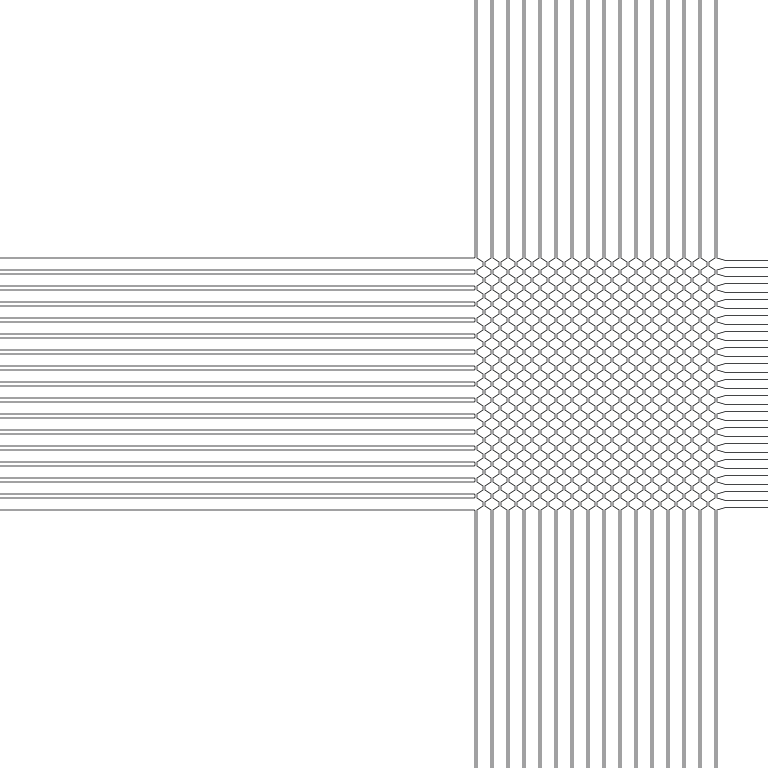
Reproduce this pattern procedurally as a WebGL 2 fragment shader.

```glsl
#version 300 es
precision highp float;
// Thin wires: paired vertical bars meet a band of horizontal lines, and where
// they cross they open into a honeycomb mesh. Space is folded around the mesh
// nodes, so a few segments describe every wire; the canvas is 768 units wide.

uniform vec2 u_resolution;
out vec4 fragColor;

float segment(vec2 p, vec2 a, vec2 b) {
    vec2 pa = p - a, ba = b - a;
    return length(pa - ba * clamp(dot(pa, ba) / dot(ba, ba), 0.0, 1.0));
}

// Short upright at a node, shared by all three kinds of wire
float upright(vec2 q) {
    return segment(q, vec2(1.0, -2.0), vec2(1.0, 2.0));
}

// Mesh wire running from one node to the diagonal neighbour
float meshWire(vec2 q) {
    float d = min(upright(q), segment(q, vec2(1.0, 2.0), vec2(7.0, 6.0)));
    return min(d, segment(q, vec2(7.0, 6.0), vec2(7.0, 10.0)));
}

// Narrow loop that leaves the mesh on the left
float leftWire(vec2 q) {
    float d = segment(q, vec2(1.0, -1.2), vec2(1.0, 1.2));
    d = min(d, segment(q, vec2(1.0, 1.2), vec2(1.8, 2.0)));
    return min(d, segment(q, vec2(1.8, 2.0), vec2(900.0, 2.0)));
}

// Wire that flares out of the mesh on the right
float rightWire(vec2 q) {
    float d = min(upright(q), segment(q, vec2(1.0, 2.0), vec2(9.5, 4.5)));
    return min(d, segment(q, vec2(9.5, 4.5), vec2(900.0, 4.5)));
}

// Share of a pixel covered by a line at distance d
float stroke(float d, float pixel) {
    float width = 0.76;
    return clamp(0.5 * (width + pixel) - d, 0.0, min(width, pixel)) / pixel;
}

void main() {
    float pixel = 768.0 / min(u_resolution.x, u_resolution.y);
    vec2 p = (gl_FragCoord.xy - 0.5 * u_resolution) * pixel + 384.0;

    // Offset from the nearest bar and node row
    float column = clamp(floor((p.x - 476.0) / 16.0 + 0.5), 0.0, 15.0);
    float dx = abs(p.x - 476.0 - 16.0 * column);
    float dy = abs(mod(p.y + 8.0, 16.0) - 8.0);
    vec2 q = vec2(dx, dy);
    vec2 mirrored = vec2(-dx, dy);

    float ink = 0.0;
    if (abs(p.y - 384.0) > 128.0) {
        // Paired bars above and below the band
        ink = stroke(abs(dx - 1.0), pixel) + stroke(dx + 1.0, pixel);
    } else {
        ink = stroke(meshWire(mirrored), pixel);
        if (p.x < 476.0) {
            ink += stroke(leftWire(q), pixel);
        } else if (p.x > 716.0) {
            ink += stroke(rightWire(q), pixel);
        } else {
            ink += stroke(meshWire(q), pixel);
            ink += stroke(meshWire(vec2(16.0 - dx, dy)), pixel);
        }
    }

    vec3 wireColor = vec3(0.03, 0.035, 0.04);
    fragColor = vec4(mix(vec3(1.0), wireColor, min(ink, 1.0)), 1.0);
}
```
